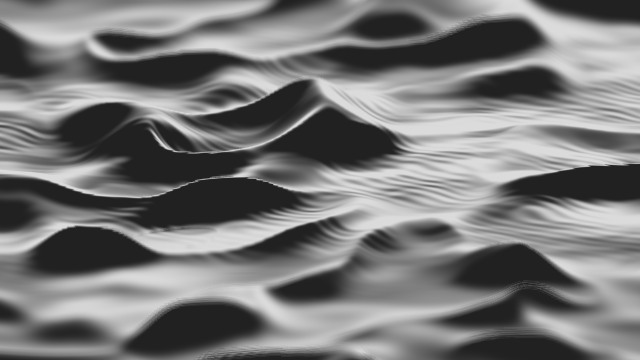
Reproduce this texture procedurally as a Shadertoy shader.

```glsl
// Monochrome rippled water seen at a low angle, with a shallow band of focus.
// A field of ridged noise is marched front to back for each lens sample, and
// its slope sets the tone: faces toward the viewer are dark, the rest mirror sky.

const float MAX_HEIGHT = 0.15;
const int MARCH_STEPS = 24;
const int LENS_SAMPLES = 12;

float hash(vec2 cell) {
    vec3 p = fract(vec3(cell.xyx) * 0.1031);
    p += dot(p, p.yzx + 33.33);
    return fract((p.x + p.y) * p.z);
}

float noise(vec2 p) {
    vec2 cell = floor(p);
    vec2 f = p - cell;
    f = f * f * f * (f * (f * 6.0 - 15.0) + 10.0);
    float low = mix(hash(cell), hash(cell + vec2(1, 0)), f.x);
    float high = mix(hash(cell + vec2(0, 1)), hash(cell + vec2(1, 1)), f.x);
    return mix(low, high, f.y);
}

// Peaked crests between flat troughs; ground.y runs away from the viewer
float waveHeight(vec2 ground) {
    vec2 p = ground + vec2(0.07 * sin(ground.y * 9.0), 0.05 * sin(ground.x * 2.6 + 1.0));
    float n = 0.74 * noise(p * vec2(1.7, 8.0) + 17.0)
            + 0.26 * noise(p * vec2(4.3, 16.0) + 41.0);
    float v = 3.0 * (n - 0.5);
    float ridge = max(0.0, 1.0 - sqrt(v * v + 0.006));
    float swell = smoothstep(0.15, 0.9, noise(p * vec2(3.4, 6.5) + 73.0));
    return MAX_HEIGHT * ridge * ridge * (0.12 + 0.88 * swell);
}

// First point of the surface that covers this place on the canvas
vec2 findSurface(vec2 view) {
    float stride = MAX_HEIGHT / float(MARCH_STEPS);
    float depth = view.y - MAX_HEIGHT;
    float lastGap = 0.0001;
    for (int i = 0; i <= MARCH_STEPS; i++) {
        float gap = view.y - depth - waveHeight(vec2(view.x, depth));
        if (gap < 0.0) {
            depth -= stride * gap / (gap - lastGap);
            break;
        }
        lastGap = max(gap, 0.0001);
        depth += stride;
    }
    return vec2(view.x, depth);
}

float waterTone(vec2 view, float sharpness) {
    vec2 g = findSurface(view);

    // Slope of the large waves
    vec2 e = vec2(0.004, 0.0);
    float slope = (waveHeight(g + e.yx) - waveHeight(g - e.yx)) / 0.008;
    slope += 0.3 * (waveHeight(g + e) - waveHeight(g - e)) / 0.008;

    // Long soft streaks
    float drift = noise(g * vec2(2.2, 9.0) + 5.0);
    slope += 0.5 * (drift - 0.5);
    slope += 0.55 * (noise(vec2(g.x * 4.0, g.y * 30.0 + drift * 3.0) + 29.0) - 0.5);

    // Fine ripples, only where the lens is sharp
    float patches = smoothstep(0.35, 0.8, noise(g * vec2(5.0, 13.0) + 61.0));
    float bend = noise(g * vec2(6.0, 24.0) + 11.0);
    float ripple = sin(g.y * 400.0 + g.x * 70.0 + bend * 9.0) * patches * 0.2;
    ripple += 0.5 * (noise(vec2(g.x * 9.0, g.y * 95.0 + bend * 4.0)) - 0.5);
    slope += ripple * sharpness;

    return mix(0.86, 0.13, smoothstep(-0.5, 1.0, slope));
}

void mainImage(out vec4 fragColor, in vec2 fragCoord) {
    vec2 view = fragCoord / iResolution.y;

    // Blur grows above and below the band of focus
    float blur = smoothstep(0.1, 0.46, abs(view.y - 0.55));
    float radius = mix(0.0017, 0.016, blur);

    // Average over a spiral of lens samples
    float tone = 0.0;
    for (int i = 0; i < LENS_SAMPLES; i++) {
        float angle = float(i) * 2.39996;
        float reach = radius * sqrt((float(i) + 0.5) / float(LENS_SAMPLES));
        tone += waterTone(view + reach * vec2(cos(angle), sin(angle)), 1.0 - blur);
    }
    fragColor = vec4(vec3(tone / float(LENS_SAMPLES)), 1.0);
}
```
